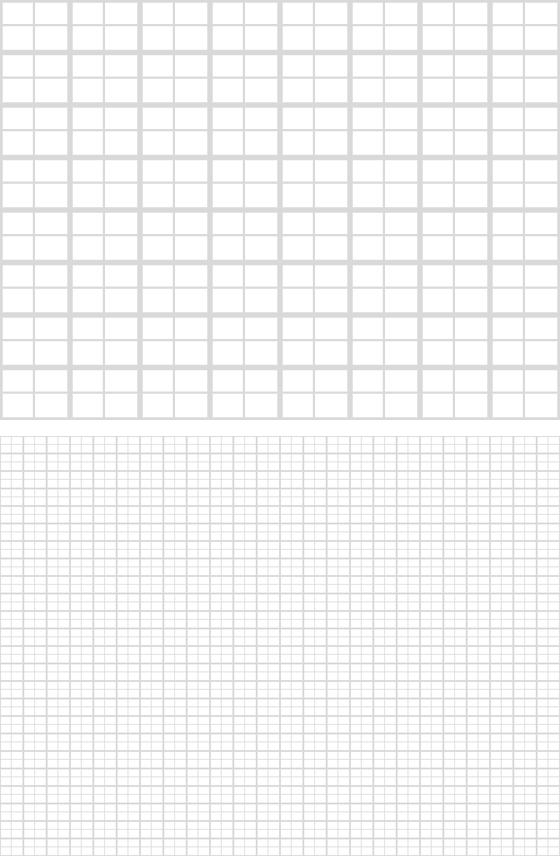
Top: one tile. Bottom: repeated 3 by 3.
A WebGL 2 fragment shader for this pattern:

```glsl
#version 300 es
precision highp float;
// Flat grey window-pane grid: wide bars frame each tile and a thin cross
// divides it into four white panes. Each line is a wrapped distance to its
// centre, turned into pixel coverage, so the tile joins itself on all sides.

#define REPEATS vec2(8.0, 8.0)           // tiles across and down
#define FRAME_WIDTH (5.0 / 384.0)        // in canvas heights
#define CROSS_WIDTH (2.0 / 384.0)        // in canvas heights
#define CROSS_CENTRE vec2(31.0 / 64.0, 25.0 / 48.0)  // within a tile
#define PANE_COLOUR vec3(1.0)
#define LINE_COLOUR vec3(0.85)

uniform vec2 u_resolution;
out vec4 fragColor;

// Coverage of the vertical and horizontal line through a point of each tile.
vec2 lineCoverage(vec2 tilePos, vec2 centre, float width) {
    vec2 tileSize = vec2(u_resolution.x / u_resolution.y, 1.0) / REPEATS;
    vec2 dist = abs(fract(tilePos - centre + 0.5) - 0.5) * tileSize;
    return clamp((0.5 * width - dist) * u_resolution.y + 0.5, 0.0, 1.0);
}

void main() {
    vec2 tilePos = gl_FragCoord.xy / u_resolution * REPEATS;

    // Wide frame on the tile borders, thin cross just off the middle
    vec2 frame = lineCoverage(tilePos, vec2(0.0), FRAME_WIDTH);
    vec2 cross4 = lineCoverage(tilePos, CROSS_CENTRE, CROSS_WIDTH);

    // Merge all lines into one flat layer
    vec2 lines = max(frame, cross4);
    float ink = max(lines.x, lines.y);

    fragColor = vec4(mix(PANE_COLOUR, LINE_COLOUR, ink), 1.0);
}
```
